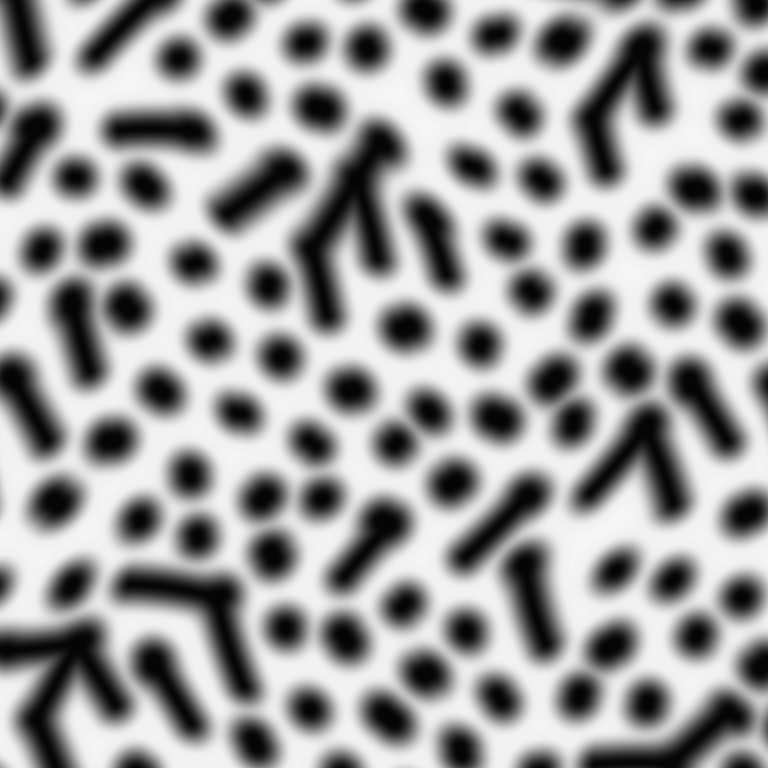
This pattern is drawn by a Shadertoy shader. Its source:

```glsl
// Soft black spots and short worms on a pale ground, like a reaction-diffusion pattern

// Columns are the two steps of a tilted triangular lattice, in canvas units
const mat2 lattice = 0.097 * mat2(0.978, -0.208, 0.669, 0.743);

vec2 hash2(vec2 cell) {
    vec2 q = vec2(dot(cell, vec2(127.1, 311.7)), dot(cell, vec2(269.5, 183.3)));
    return fract(sin(q) * 43758.5453);
}

// Jittered lattice point
vec2 site(vec2 cell) {
    return lattice * cell + 0.028 * (hash2(cell) - 0.5);
}

// Lattice neighbour a worm grows towards; the direction drifts across the canvas
vec2 growthStep(vec2 cell, float random) {
    float turn = 0.35 * random + 0.55 + 0.55 * sin(0.8 * cell.x - 0.6 * cell.y + 1.0);
    return turn < 0.5 ? vec2(1, 0) : turn < 1.05 ? vec2(0, 1) : vec2(-1, 1);
}

float segmentDistance(vec2 p, vec2 a, vec2 b) {
    vec2 pa = p - a, ba = b - a;
    return length(pa - ba * clamp(dot(pa, ba) / dot(ba, ba), 0.0, 1.0));
}

// Smoothly blended distance to the cores of all nearby spots and worms
float coreDistance(vec2 p) {
    const float blend = 0.005;
    vec2 home = floor(inverse(lattice) * p + 0.5);
    float sum = 0.0;
    for (int j = -2; j <= 2; j++) {
        for (int i = -2; i <= 2; i++) {
            vec2 cell = home + vec2(i, j);
            vec2 kind = hash2(cell + 37.0);
            vec2 shape = hash2(cell + 91.0);
            vec2 a = site(cell);

            // Worms gather in some regions; the rest are slightly oval spots
            float wormShare = 0.23 + 0.16 * sin(9.0 * a.x + 2.0 * sin(7.0 * a.y));
            bool worm = kind.x < wormShare;
            vec2 b = worm ? site(cell + growthStep(cell, kind.y))
                          : a + 0.02 * (shape - 0.5) + 0.0001;
            float thinning = worm ? 0.008 : 0.004 + 0.005 * (shape.x - 0.5);
            sum += exp(-(segmentDistance(p, a, b) + thinning) / blend);
        }
    }
    return -blend * log(max(sum, 1e-12));
}

void mainImage(out vec4 fragColor, in vec2 fragCoord) {
    vec2 p = fragCoord / iResolution.y;

    // Gentle bending hides the lattice rows
    p += 0.016 * sin(8.0 * p.yx + vec2(0.7, 2.9)) + 0.005 * sin(19.0 * p.yx + vec2(4.0, 1.3));

    // Blurred edge, then a faint lift in the wide open ground
    float d = coreDistance(p);
    float grey = 0.02 + 0.92 * smoothstep(0.007, 0.05, d) + 0.03 * smoothstep(0.043, 0.07, d);
    fragColor = vec4(vec3(grey), 1.0);
}
```
